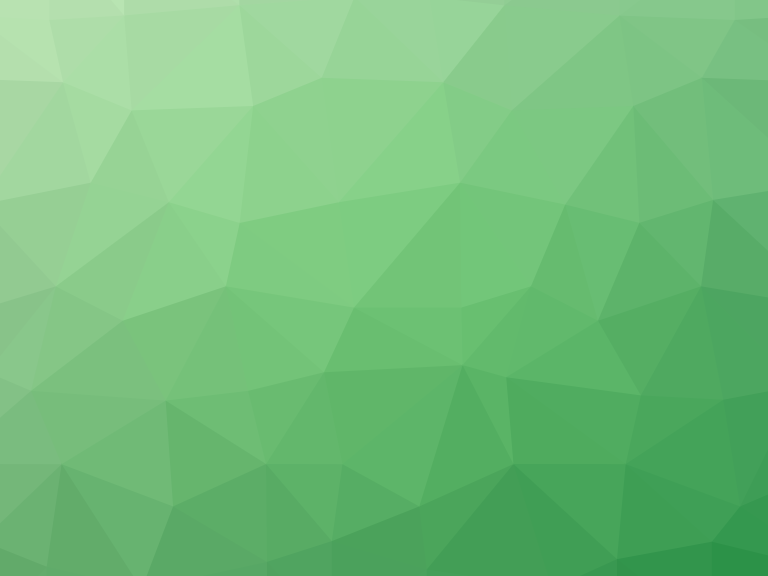
A Shadertoy shader for this background:

```glsl
// Low-poly green background: a wavy mesh of flat triangles, light at top left, deep at lower right.

// Mesh layout, in canvas heights, measured from the top left corner
const float ASPECT = 4.0 / 3.0;
const vec2 MESH_ORIGIN = vec2(0.0955, 0.0087);
const vec2 CELL_SIZE = vec2(0.165, 0.1597);
const int ROWS = 7;
const float WAVE_UNIT = 0.01;

// Wave that bends each mesh row: bias, amplitude, frequency, phase
const vec4 SWAY[ROWS] = vec4[ROWS](
    vec4(-1.0, 3.5, 1.571, 3.142),
    vec4(-0.9, 2.3, 3.142, 1.571),
    vec4( 2.4, 3.8, 1.3, -4.67),
    vec4(-0.2, 4.9, 1.257, -3.21),
    vec4( 0.2, 4.7, 2.513, -1.95),
    vec4( 0.5, 3.8, 1.0, 0.17),
    vec4( 0.3, 3.5, 2.094, -2.62));
const vec4 SAG[ROWS] = vec4[ROWS](
    vec4( 0.5, 2.1, 0.9, 1.571),
    vec4(-0.5, 3.5, 1.571, -0.63),
    vec4( 2.4, 3.5, 1.6, -1.63),
    vec4( 3.6, 3.3, 2.513, -0.94),
    vec4( 1.7, 3.1, 1.1, 0.47),
    vec4( 2.3, 4.9, 2.094, -0.52),
    vec4( 1.4, 4.2, 1.6, 0.07));

// Colours
const vec3 TOP_LEFT = vec3(0.74, 0.90, 0.71);
const vec3 TOP_RIGHT = vec3(0.50, 0.77, 0.53);
const vec3 BOTTOM_LEFT = vec3(0.40, 0.68, 0.43);
const vec3 BOTTOM_RIGHT = vec3(0.17, 0.57, 0.28);
const vec3 CENTRE_LIFT = vec3(0.0, 0.045, -0.015);
const float TONE_SPREAD = 0.028;

float hash(vec2 p) {
    vec3 q = fract(vec3(p.xyx) * 0.1031);
    q += dot(q, q.yzx + 33.33);
    return fract((q.x + q.y) * q.z);
}

float cross2(vec2 a, vec2 b) {
    return a.x * b.y - a.y * b.x;
}

float wave(vec4 w, float x) {
    return w.x + w.y * sin(w.z * x + w.w);
}

// Mesh corner at a grid position
vec2 meshPoint(vec2 id) {
    int row = clamp(int(id.y), 0, ROWS - 1);
    vec2 bend = vec2(wave(SWAY[row], id.x), wave(SAG[row], id.x));
    return MESH_ORIGIN + id * CELL_SIZE + bend * WAVE_UNIT;
}

// Flat facet colour from its centre, with a slight tone shift
vec3 facetColor(vec2 centre, vec2 seed) {
    vec2 t = clamp(centre / vec2(ASPECT, 1.0), 0.0, 1.0);
    vec3 color = mix(mix(TOP_LEFT, TOP_RIGHT, t.x), mix(BOTTOM_LEFT, BOTTOM_RIGHT, t.x), t.y);
    vec2 bulge = 4.0 * t * (1.0 - t);
    return color + CENTRE_LIFT * bulge.x * bulge.y + TONE_SPREAD * (hash(seed) - 0.5);
}

// Signed distance to the line a-b, positive on its inner side
float innerSide(vec2 p, vec2 a, vec2 b) {
    return cross2(b - a, p - a) / length(b - a);
}

// Facet colour weighted by its smooth coverage
vec4 facet(vec2 p, vec2 a, vec2 b, vec2 c, vec2 seed) {
    float inside = min(innerSide(p, a, b), min(innerSide(p, b, c), innerSide(p, c, a)));
    float coverage = clamp(inside * iResolution.y + 0.5, 0.0, 1.0);
    return vec4(facetColor((a + b + c) / 3.0, seed), 1.0) * coverage;
}

// Fullness of the two triangles on either side of the diagonal a-c
float splitFullness(vec2 a, vec2 b, vec2 c, vec2 d) {
    vec2 diagonal = c - a;
    return min(cross2(b - a, diagonal), cross2(diagonal, d - a)) / dot(diagonal, diagonal);
}

void mainImage(out vec4 fragColor, in vec2 fragCoord) {
    vec2 uv = fragCoord / iResolution.xy;
    vec2 p = vec2(uv.x * ASPECT, 1.0 - uv.y);
    vec2 cell = floor((p - MESH_ORIGIN) / CELL_SIZE);
    vec4 sum = vec4(0.0);

    // Facets of the nearby cells
    for (int y = -1; y <= 1; y++) {
        for (int x = -1; x <= 1; x++) {
            vec2 id = cell + vec2(x, y);
            vec2 a = meshPoint(id);
            vec2 b = meshPoint(id + vec2(1, 0));
            vec2 c = meshPoint(id + vec2(1, 1));
            vec2 d = meshPoint(id + vec2(0, 1));
            vec2 seed = id + 17.0;
            if (splitFullness(a, b, c, d) > splitFullness(b, c, d, a)) {
                sum += facet(p, a, b, c, seed) + facet(p, a, c, d, seed + 41.0);
            } else {
                sum += facet(p, a, b, d, seed) + facet(p, b, c, d, seed + 41.0);
            }
        }
    }
    fragColor = vec4(sum.rgb / max(sum.a, 0.0001), 1.0);
}
```
